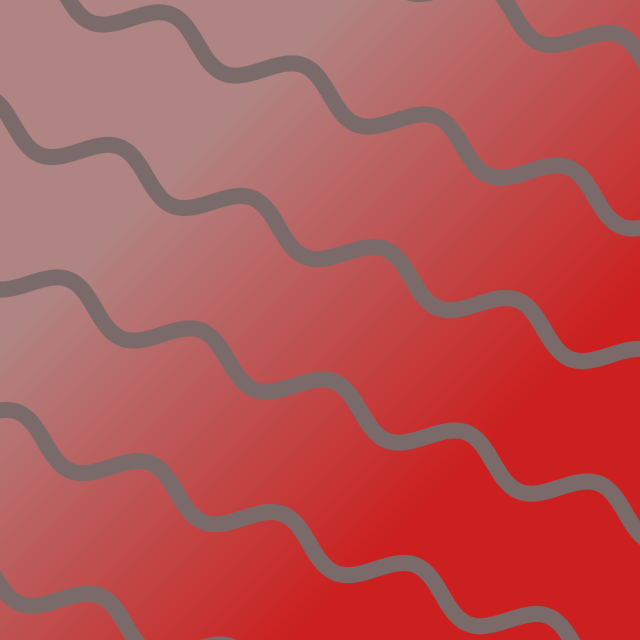
This pattern is drawn by a Shadertoy shader. Its source:

```glsl
// Parallel wavy ribbons on a tilted square lattice, over a diagonal two-colour gradient.
// Each ribbon is a sine stroke of constant width: the nearest point on the curve
// is found by Newton steps, and the distance to it is thresholded with a soft edge.

const float TAU = 6.2831853;

const vec3 DUSTY_PINK = vec3(0.692, 0.517, 0.512);
const vec3 DEEP_RED = vec3(0.800, 0.125, 0.125);
const vec3 WARM_GREY = vec3(0.480, 0.420, 0.416);

const float TILE = 0.2219;                // lattice period, in canvas heights
const float TILT = 21.05;                 // downward slope of the ribbons, degrees
const vec2 ANCHOR = vec2(0.5393, 0.6047); // a point where a ribbon crosses its axis
const float AMPLITUDE = 0.127;            // in tiles
const float STROKE = 0.113;               // in tiles

// Rotates p counter-clockwise by the angle in radians
vec2 rotate(vec2 p, float angle) {
    float c = cos(angle), s = sin(angle);
    return vec2(c * p.x - s * p.y, s * p.x + c * p.y);
}

// Distance from p to y = amplitude * sin(TAU * x)
float sineDistance(vec2 p, float amplitude) {
    float x = p.x;
    for (int i = 0; i < 5; i++) {
        float height = amplitude * sin(TAU * x);
        float slope = amplitude * TAU * cos(TAU * x);
        float bend = -TAU * TAU * height;
        float gap = height - p.y;
        float error = x - p.x + gap * slope;
        x -= error / max(1.0 + slope * slope + gap * bend, 0.5);
    }
    return length(p - vec2(x, amplitude * sin(TAU * x)));
}

// Linear blend from upper left to lower right, flat at both ends
vec3 diagonalGradient(vec2 uv, vec3 startColor, vec3 endColor) {
    float along = 0.5 * (uv.x + 1.0 - uv.y);
    float t = clamp((along - 0.273) / (0.727 - 0.273), 0.0, 1.0);
    return mix(startColor, endColor, t);
}

// Coverage of the repeated ribbons; pixel is the pixel size in tiles
float ribbons(vec2 q, float amplitude, float stroke, float pixel) {
    q.y = fract(q.y + 0.5) - 0.5;
    float edge = sineDistance(q, amplitude) - 0.5 * stroke;
    return 1.0 - smoothstep(-0.75 * pixel, 0.75 * pixel, edge);
}

void mainImage(out vec4 fragColor, in vec2 fragCoord) {
    vec2 uv = fragCoord / iResolution.xy;
    vec2 p = fragCoord / iResolution.y;
    vec2 q = rotate(p - ANCHOR, radians(TILT)) / TILE;
    float pixel = 1.0 / (iResolution.y * TILE);

    vec3 color = diagonalGradient(uv, DUSTY_PINK, DEEP_RED);
    color = mix(color, WARM_GREY, ribbons(q, AMPLITUDE, STROKE, pixel));
    fragColor = vec4(color, 1.0);
}
```
